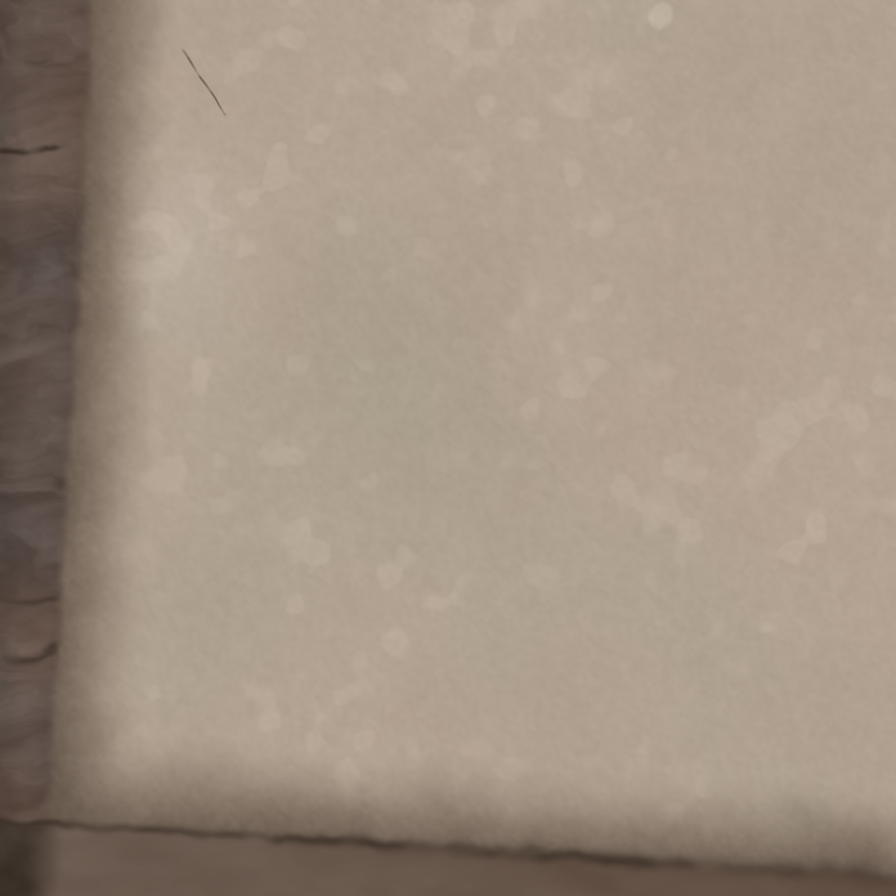
Give the GLSL for this texture, as a Shadertoy shader.

```glsl
// Draws a worn beige sheet with soft shaded borders, lying on dark brown wood.

const vec3 PAPER      = vec3(0.692, 0.632, 0.566);
const vec3 PAPER_EDGE = vec3(0.405, 0.348, 0.300);
const vec3 WOOD       = vec3(0.380, 0.318, 0.285);
const vec3 LEDGE      = vec3(0.425, 0.362, 0.318);
const vec3 CREVICE    = vec3(0.200, 0.160, 0.130);
const vec3 PINK_TINT  = vec3(0.016, -0.007, -0.002);
const vec3 COOL_GLOW  = vec3(0.026, 0.032, 0.038);

const float SIDE_SHADE  = 0.105;  // width of the shading along the left border
const float FOOT_SHADE  = 0.115;  // width of the shading along the lower border
const float MOTTLE      = 0.026;  // strength of the broad stains
const float GRAIN       = 0.022;  // strength of the fine fibres
const float EDGE_SOFT   = 0.008;
const vec2  GLOW_CENTER = vec2(0.21, 0.73);
const vec2  SPOT_CENTER = vec2(0.738, 0.982);
const float SPOT_RADIUS = 0.015;
const vec2  HAIR_START  = vec2(0.203, 0.946);
const vec2  HAIR_END    = vec2(0.252, 0.872);

vec2 hash2(vec2 p) {
    vec3 q = fract(p.xyx * vec3(0.1031, 0.1030, 0.0973));
    q += dot(q, q.yzx + 33.33);
    return fract((q.xx + q.yz) * q.zy);
}

// Smooth cellular noise: each cell's jittered point spreads its own value (-0.5..0.5).
float cells(vec2 p) {
    vec2 base = floor(p);
    float total = 0.0, weight = 0.0;
    for (int j = -1; j <= 1; j++)
    for (int i = -1; i <= 1; i++) {
        vec2 cell = base + vec2(i, j);
        vec2 d = cell + 0.2 + 0.6 * hash2(cell) - p;
        float w = exp(-4.5 * dot(d, d));
        total += w * (hash2(cell + 57.0).x - 0.5);
        weight += w;
    }
    return total / weight;
}

float layeredCells(vec2 p) {
    float sum = 0.0, amp = 0.55;
    for (int i = 0; i < 4; i++) {
        sum += amp * cells(p);
        p = mat2(1.6, 1.2, -1.2, 1.6) * p + 19.0;
        amp *= 0.55;
    }
    return sum;
}

// Distance to a segment in x, position along it in y.
vec2 segment(vec2 p, vec2 a, vec2 b) {
    vec2 ab = b - a;
    float t = clamp(dot(p - a, ab) / dot(ab, ab), 0.0, 1.0);
    return vec2(length(p - a - ab * t), t);
}

vec3 paperColor(vec2 p, float side, float foot) {
    float stains = layeredCells(p * 7.0);
    vec2 slant = vec2(p.x - p.y, 1.4 * (p.x + p.y));
    float fibres = 0.5 * cells(slant * 40.0) + 0.7 * cells(slant * 85.0 + 7.0) + 0.5 * cells(p * 200.0);
    float flecks = smoothstep(0.27, 0.5, cells(p * 38.0 + 41.0) + 0.7 * stains);
    vec3 color = PAPER + MOTTLE * stains + GRAIN * fibres + 0.024 * flecks;
    color += PINK_TINT * layeredCells(p * 4.0 + 11.0);

    // Greenish patch left of the middle, cool sheen near the left border
    vec2 patchPos = (p - vec2(0.43, 0.57)) / vec2(0.16, 0.17);
    color -= vec3(0.024, 0.011, 0.012) * exp(-dot(patchPos, patchPos));
    vec2 glow = (p - GLOW_CENTER) / vec2(0.06, 0.11);
    color += COOL_GLOW * exp(-dot(glow, glow));

    // Pale round spot and a faint broken hair
    float spot = length(p - SPOT_CENTER) + 0.004 * cells(p * 80.0);
    color += 0.055 * (1.0 - smoothstep(SPOT_RADIUS - 0.005, SPOT_RADIUS + 0.002, spot));
    vec2 hair = segment(p + vec2(0.005 * cells(p * 40.0), 0.0), HAIR_START, HAIR_END);
    float ink = (1.0 - smoothstep(0.0, 0.0022, hair.x)) * smoothstep(-0.3, 0.3, cells(vec2(hair.y * 9.0, 4.0)));
    color = mix(color, PAPER_EDGE, 0.85 * ink);

    // Borders curve away into shade
    float wobble = 0.025 * stains;
    float sideLight = smoothstep(-0.018, SIDE_SHADE, side + wobble);
    float footLight = smoothstep(-0.025, FOOT_SHADE - 0.015 * p.x, foot + wobble);
    return mix(PAPER_EDGE + 0.03 * fibres, color, sideLight * footLight);
}

vec3 woodColor(vec2 p) {
    float broad = layeredCells(p * vec2(10.0, 13.0) + 3.0);
    float streaks = layeredCells(vec2(p.x * 20.0 + 4.0 * broad, p.y * 50.0 + 3.0 * broad));
    vec3 color = WOOD + 0.09 * broad + 0.10 * streaks;
    color += vec3(0.035, 0.0, -0.025) * cells(p * 9.0 + 23.0);
    // Sparse broken cracks, each with its own height, width and depth
    float level = (p.y + 0.016 * cells(p * vec2(22.0, 9.0)) + 0.008 * streaks) * 10.0;
    vec2 random = hash2(vec2(floor(level), 5.0));
    float offset = abs(fract(level) - 0.25 - 0.5 * random.x) / 10.0;
    float broken = smoothstep(-0.2, 0.25, cells(p * vec2(32.0, 12.0) + 9.0));
    float crack = exp(-pow(offset / mix(0.003, 0.007, random.x), 2.0));
    color = mix(color, CREVICE, crack * broken * 0.75 * random.y);
    return color * mix(0.9, 1.0, smoothstep(0.0, 0.03, p.x));
}

void mainImage(out vec4 fragColor, in vec2 fragCoord) {
    vec2 p = fragCoord / iResolution.xy;
    float ragged = 0.005 * cells(p * 24.0) + 0.004 * cells(p * 60.0);
    float side = p.x - (0.047 + 0.068 * p.y - 0.014 * p.y * p.y) + ragged;
    float foot = p.y - (0.084 - 0.062 * p.x) + ragged;

    // Wood at the left, sheet at the right
    vec3 wood = woodColor(p);
    wood = mix(wood, CREVICE, 0.12 * exp(-abs(side) / 0.010));
    vec3 color = mix(wood, paperColor(p, side, foot), smoothstep(-EDGE_SOFT, EDGE_SOFT, side));

    // Ledge below the sheet, darkest in the left corner
    vec3 ledge = LEDGE - vec3(0.055, 0.065, 0.07) * p.x + 0.06 * layeredCells(p * vec2(10.0, 22.0));
    vec3 corner = CREVICE + 0.04 + 0.09 * layeredCells(p * 25.0);
    ledge = mix(corner, ledge, smoothstep(-0.025, 0.025, side));
    color = mix(ledge, color, smoothstep(-EDGE_SOFT, EDGE_SOFT, foot));

    // Soft seam that fades in and out, wider toward the right
    float seam = exp(-pow(foot / mix(0.0045, 0.009, p.x), 2.0));
    float presence = 0.40 + 0.5 * cells(p * 13.0) + 0.4 * cells(p * 40.0);
    color = mix(color, CREVICE, seam * clamp(presence, 0.05, 0.75));

    fragColor = vec4(clamp(color, 0.0, 1.0), 1.0);
}
```
